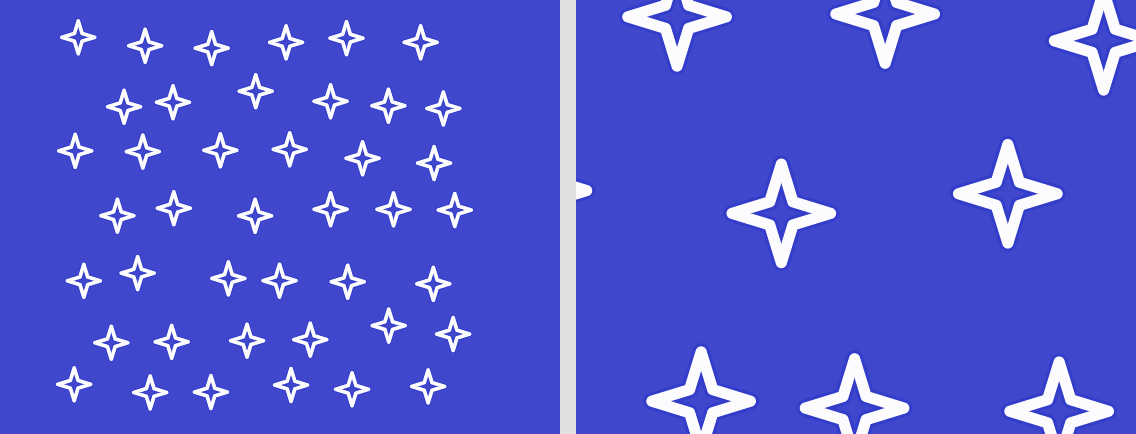
Left, the full canvas; right, a detail of the centre.
A WebGL 1 fragment shader for this pattern:

```glsl
precision highp float;
uniform vec2 u_resolution;

// Lengths are fractions of the canvas height
const vec2 FIELD_CORNER = vec2(0.150, 0.030);
const vec2 FIELD_SIZE = vec2(0.940, 0.940);
const vec2 GRID = vec2(6.0, 7.0);
const vec2 JITTER = vec2(0.38, 0.36);
const float STAGGER = 0.25;
const float TIP = 0.0378;
const float NOTCH = 0.0089;
const float HALF_STROKE = 0.0043;
const float HALO_WIDTH = 0.0024;

const vec3 BLUE = vec3(0.25, 0.28, 0.80);
const vec3 HALO_BLUE = vec3(0.20, 0.24, 0.79);
const vec3 WHITE = vec3(0.99, 0.99, 1.00);

vec2 hash2(vec2 p) {
  vec2 q = vec2(dot(p, vec2(127.1, 311.7)), dot(p, vec2(269.5, 183.3)));
  return fract(sin(q) * 43758.55);
}

float segmentDistance(vec2 p, vec2 a, vec2 b) {
  vec2 ab = b - a;
  float t = clamp(dot(p - a, ab) / dot(ab, ab), 0.0, 1.0);
  return length(p - a - ab * t);
}

// Distance to the outline of a four-pointed star, folded into one octant
float starOutline(vec2 p, float tip, float notch) {
  p = abs(p);
  if (p.x > p.y) p = p.yx;
  return segmentDistance(p, vec2(0.0, tip), vec2(notch));
}

// Star centre in a cell: staggered rows with random offsets
vec2 starCentre(vec2 cell, vec2 cellSize) {
  float side = mod(cell.y, 2.0) * 2.0 - 1.0;
  vec2 offset = vec2(side * STAGGER, 0.0) + (hash2(cell + 3.0) - 0.5) * JITTER;
  return (cell + 0.5 + offset) * cellSize;
}

// Nearest outline among the surrounding cells that lie inside the field
float fieldDistance(vec2 p, vec2 cellSize) {
  vec2 home = floor(p / cellSize);
  float nearest = 1.0;
  for (int j = -1; j <= 1; j++) {
    for (int i = -1; i <= 1; i++) {
      vec2 cell = home + vec2(float(i), float(j));
      vec2 inside = step(vec2(0.0), cell) * step(cell, GRID - 1.0);
      if (inside.x * inside.y > 0.5) {
        vec2 local = p - starCentre(cell, cellSize);
        nearest = min(nearest, starOutline(local, TIP, NOTCH));
      }
    }
  }
  return nearest;
}

void main() {
  vec2 p = gl_FragCoord.xy / u_resolution.y - FIELD_CORNER;
  float edge = fieldDistance(p, FIELD_SIZE / GRID) - HALF_STROKE;
  float soft = 0.6 / u_resolution.y;

  // Faint dark rim below the white stroke
  float halo = 1.0 - smoothstep(-soft, soft, edge - HALO_WIDTH);
  float stroke = 1.0 - smoothstep(-soft, soft, edge);
  vec3 color = mix(BLUE, HALO_BLUE, halo);
  gl_FragColor = vec4(mix(color, WHITE, stroke), 1.0);
}
```
